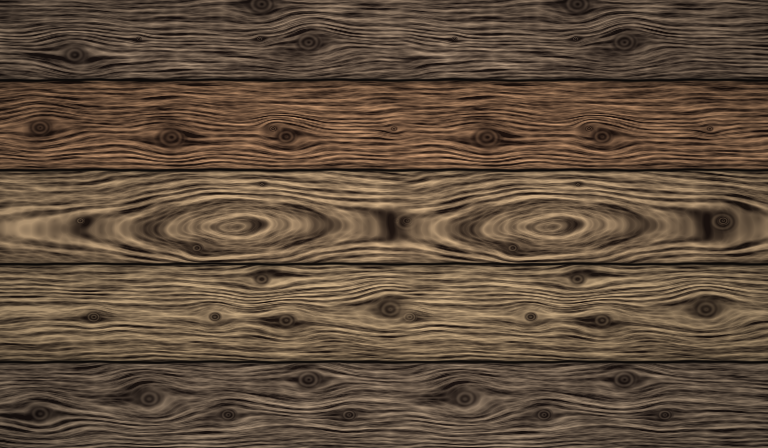
A WebGL 1 fragment shader for this texture:

```glsl
precision highp float;
uniform vec2 u_resolution;

#define DARK_GRAIN vec3(0.10, 0.07, 0.06)
#define PALE_GRAIN vec3(0.65, 0.56, 0.47)
#define GAP_COLOR vec3(0.045, 0.035, 0.03)
#define REPEAT_WIDTH 0.705
#define JOIN_X 0.905
#define GAP_HALF 0.0026
#define RING_DEPTH 0.48
#define FIBRE_DEPTH 0.66
#define CRACK_DEPTH 0.4
#define HEART vec2(0.525, 0.493)
#define VIGNETTE 0.85

vec2 hash2(vec2 p) {
  vec2 q = vec2(dot(p, vec2(127.1, 311.7)), dot(p, vec2(269.5, 183.3)));
  return fract(sin(q) * 43758.5);
}

// Distance to the nearest scattered cell point
float cells(vec2 p) {
  vec2 cell = floor(p), f = fract(p);
  float nearest = 1.0;
  for (int j = -1; j <= 1; j++) {
    for (int i = -1; i <= 1; i++) {
      vec2 g = vec2(float(i), float(j));
      nearest = min(nearest, length(g + hash2(cell + g) - f));
    }
  }
  return nearest;
}

// Height of the gap above a plank; planks count upward from 0
float seamHeight(float row) {
  return 0.192 + 0.2097 * row + 0.0104 * sin(1.047 * row);
}

// Knot centre (x, y) and radius
vec3 knot(float row, float k) {
  float middle = exp(-1.6 * (row - 2.0) * (row - 2.0));
  float turn = cos(2.094 * row);
  vec3 c = vec3(0.69 - 0.25 * middle,
                0.42 - 0.25 * middle + 0.4 * exp(-2.0 * row * row),
                0.022 - 0.009 * middle);
  if (k > 0.5) c = vec3(0.57 + 0.42 * cos(1.4 * (row - 1.55)), 0.62 - 0.085 * row, 0.025);
  if (k > 1.5) c = vec3(0.42 - 0.33 * turn, 0.72 - 0.25 * turn, 0.024 - 0.02 * middle);
  if (k > 2.5) c = vec3(fract(0.51 + 0.27 * (k - 3.0) + 0.7 * row), 0.46, 0.014 - 0.002 * row);
  c.y = mix(seamHeight(row - 1.0), seamHeight(row), c.y);
  return c;
}

// Lightness of the wood, 0 dark to 1 pale
float woodTone(vec2 p, float row) {
  float seed = row * 7.3;
  float warp = 0.005 * sin(p.x * 6.0 + p.y * 9.0 + seed)
             + 0.0025 * sin(p.x * 15.0 + p.y * 37.0 - seed * 2.0)
             + 0.0012 * sin(p.x * 41.0 + p.y * 70.0 + seed);
  float grain = p.y + warp;
  float eye = 0.0, eyeTone = 0.0, halo = 0.0;

  // Grain parts around each knot
  for (int i = 0; i < 5; i++) {
    vec3 c = knot(row, float(i));
    vec2 d = (p - c.xy) / c.z;
    float bend = exp(-d.x * d.x / 11.0 - d.y * d.y / 5.0);
    grain -= d.y * c.z * 0.78 * bend;
    halo = max(halo, exp(-d.x * d.x / 9.0 - d.y * d.y / 1.6));
    float r = length(d * vec2(0.75, 1.0)) + warp * 25.0;
    float inside = 1.0 - smoothstep(0.6, 1.1, r);
    eyeTone = mix(eyeTone, 0.12 + 0.22 * r + 0.13 * sin(r * 15.0 + d.x), inside);
    eye = max(eye, inside);
  }

  // Long nested ovals on the middle plank
  if (abs(row - 2.0) < 0.5) {
    float v = grain - HEART.y, dx = p.x - HEART.x;
    grain = sqrt(v * v + 0.0062 * (1.0 - exp(-dx * dx / 0.075)));
    halo = max(halo, 0.9 * exp(-dx * dx / 0.004 - v * v / 0.00006));
  }

  // Growth rings, fibres and cracks
  float phase = grain * (60.0 + 12.0 * abs(row - 1.5))
              + 0.8 * sin(grain * 31.0 + seed) + 0.4 * sin(grain * 83.0 + seed * 3.0);
  float ring = smoothstep(0.0, 0.85, 0.5 + 0.5 * sin(6.2832 * phase));
  float patches = sin(p.x * 5.0 + seed) * sin(p.y * 26.0 + p.x * 3.0 + seed * 1.7);
  float fibre = cells(vec2(p.x * 9.0 + seed, grain * 130.0));
  float fine = cells(vec2(p.x * 38.0, grain * 250.0 + seed));
  float crack = 1.0 - smoothstep(0.06, 0.2, cells(vec2(p.x * 3.5 + seed, grain * 48.0)));
  float ringDepth = RING_DEPTH * (0.85 + 0.3 * patches - 0.07 * abs(row - 1.5));

  float tone = 0.6 + 0.17 * exp(-0.8 * (row - 1.4) * (row - 1.4));
  tone += ringDepth * (ring - 0.6) + FIBRE_DEPTH * (fibre - 0.48) + 0.38 * (fine - 0.48);
  tone += 0.07 * patches - CRACK_DEPTH * crack - 0.26 * halo;
  return clamp(mix(tone, eyeTone + 0.2 * (fine - 0.4), eye * 0.88), 0.0, 1.15);
}

void main() {
  vec2 p = gl_FragCoord.xy / u_resolution.y;
  vec2 centred = gl_FragCoord.xy / u_resolution - 0.5;
  float pixel = 1.0 / u_resolution.y;

  // Plank index and distance to the closest gap
  float row = 0.0, gap = 1.0;
  float wobble = 0.0008 * sin(p.x * 23.0) + 0.0005 * sin(p.x * 71.0 + 2.0);
  for (int i = 0; i < 4; i++) {
    float offset = p.y - seamHeight(float(i)) + wobble;
    row += step(0.0, offset);
    gap = min(gap, abs(offset));
  }

  // Two overlapping repeats blended at the join
  float join = smoothstep(JOIN_X - 0.04, JOIN_X + 0.04, p.x);
  float tone = mix(woodTone(p, row), woodTone(p - vec2(REPEAT_WIDTH, 0.0), row), join);

  // Plank tint, gap and darkened border
  vec3 color = mix(DARK_GRAIN, PALE_GRAIN, tone);
  color *= mix(vec3(1.0), vec3(1.06, 0.94, 0.84), exp(-2.0 * (row - 3.0) * (row - 3.0)));
  color *= mix(vec3(1.0), vec3(1.02, 1.0, 0.9), exp(-(row - 1.4) * (row - 1.4)));
  color *= 1.0 - 0.4 * exp(-gap * 130.0);
  color = mix(GAP_COLOR, color, smoothstep(GAP_HALF - pixel, GAP_HALF + pixel, gap));
  color *= 1.08 - VIGNETTE * dot(centred, centred);
  gl_FragColor = vec4(color, 1.0);
}
```
